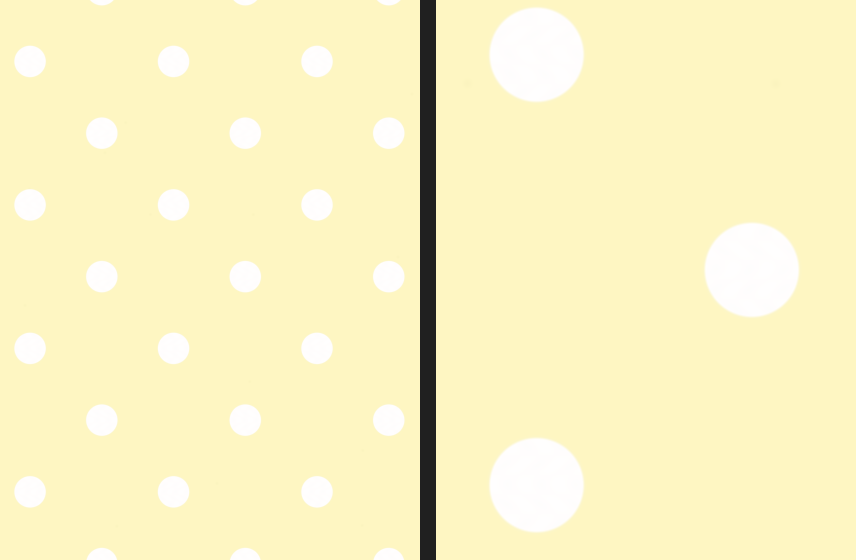
Left: the whole. Right: its middle third, enlarged.
Write a Shadertoy shader that draws this pattern.

```glsl
// Staggered white polka dots on pale cream yellow, three columns across.
// Two square lattices, offset by half a cell, give the nearest dot distance;
// sparse cellular specks add very faint smudges to the ground.

// Lengths are fractions of the canvas height.
const float DOT_SPACING  = 0.2562;
const float DOT_RADIUS   = 0.0280;
const vec2  DOT_ORIGIN   = vec2(0.3099, 0.6341);
const float EDGE_SOFT    = 0.0010;   // half width of the dot edge
const float RIM_WIDTH    = 0.0016;   // dull fringe just outside each dot
const float RIM_STRENGTH = 0.40;

const float SPECK_CELL   = 0.085;
const float SPECK_RADIUS = 0.0045;
const float SPECK_CHANCE = 0.16;
const float SPECK_DEPTH  = 0.012;
const float DOT_MOTTLE   = 0.003;

const vec3 GROUND = vec3(0.996, 0.966, 0.760);
const vec3 DOT    = vec3(1.000, 0.994, 0.993);
const vec3 RIM    = vec3(0.980, 0.960, 0.820);

vec3 hash3(vec2 cell) {
    vec3 p = fract(cell.xyx * vec3(0.1031, 0.1030, 0.0973));
    p += dot(p, p.yxz + 33.33);
    return fract((p.xxy + p.yzz) * p.zyx);
}

// Distance to the nearest point of a square lattice with unit spacing
float latticeDistance(vec2 p) {
    return length(fract(p + 0.5) - 0.5);
}

// Signed distance to the staggered dots
float dotDistance(vec2 uv) {
    vec2 p = (uv - DOT_ORIGIN) / DOT_SPACING;
    float nearest = min(latticeDistance(p), latticeDistance(p - 0.5));
    return nearest * DOT_SPACING - DOT_RADIUS;
}

// Soft specks, at most one per cell, kept clear of the cell borders
float specks(vec2 uv) {
    vec2 p = uv / SPECK_CELL;
    vec3 h = hash3(floor(p) + 17.0);
    vec2 centre = mix(vec2(0.15), vec2(0.85), h.xy);
    float d = length(fract(p) - centre) * SPECK_CELL;
    return step(h.z, SPECK_CHANCE) * (1.0 - smoothstep(0.0, SPECK_RADIUS, d));
}

void mainImage(out vec4 fragColor, in vec2 fragCoord) {
    vec2 uv = fragCoord / iResolution.y;
    float soft = max(EDGE_SOFT, 0.75 / iResolution.y);
    float d = dotDistance(uv);

    // Ground with faint smudges
    vec3 color = GROUND - SPECK_DEPTH * specks(uv);

    // Dull fringe, then the dot with a slight layered-sine mottle
    float rim = 1.0 - smoothstep(0.0, RIM_WIDTH + soft, d);
    color = mix(color, RIM, RIM_STRENGTH * rim);
    float mottle = sin(uv.x * 310.0 + 2.0 * sin(uv.y * 170.0)) * sin(uv.y * 270.0);
    float fill = 1.0 - smoothstep(-soft, soft, d);
    color = mix(color, DOT + DOT_MOTTLE * mottle, fill);

    fragColor = vec4(clamp(color, 0.0, 1.0), 1.0);
}
```
